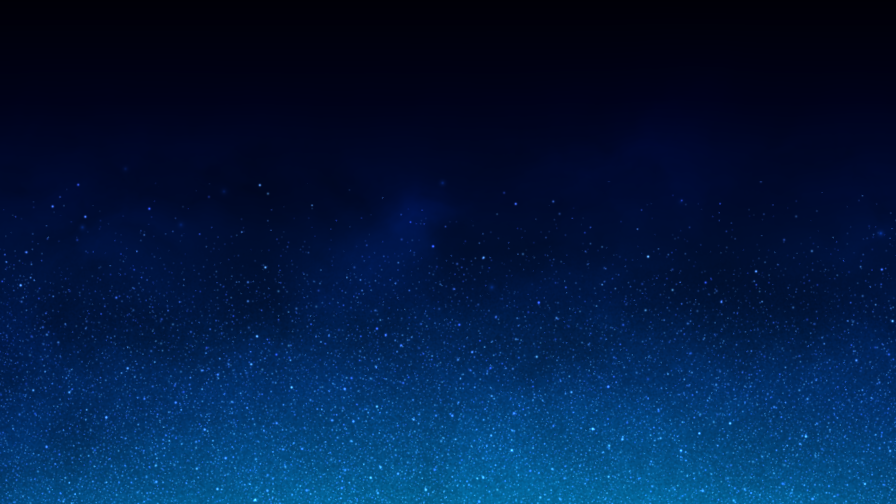
This texture is drawn by a WebGL 2 fragment shader. Its source:

```glsl
#version 300 es
precision highp float;

uniform vec2 u_resolution;
out vec4 outColor;

// Sky gradient: colour stops from the horizon to the zenith
const int STOPS = 7;
const float STOP_HEIGHT[STOPS] = float[](0.0, 0.10, 0.25, 0.41, 0.61, 0.80, 1.0);
const vec3 STOP_COLOR[STOPS] = vec3[](
    vec3(0.01, 0.40, 0.60), vec3(0.01, 0.300, 0.51), vec3(0.005, 0.180, 0.39),
    vec3(0.0, 0.088, 0.255), vec3(0.0, 0.040, 0.178), vec3(0.0, 0.008, 0.095),
    vec3(0.0, 0.0, 0.028));
const float GLOW_CENTER = 0.57;
const float GLOW_CURVE = 0.42;

// Haze patches: centre x, y, radius, strength (negative is a dark lane)
const int PATCHES = 11;
const vec4 PATCH[PATCHES] = vec4[](
    vec4(0.76, 0.77, 0.11, 0.30), vec4(0.62, 0.70, 0.12, 0.20),
    vec4(0.47, 0.58, 0.08, 0.28), vec4(0.98, 0.63, 0.11, 0.22),
    vec4(0.40, 0.46, 0.10, 0.26), vec4(0.13, 0.56, 0.20, 0.16),
    vec4(0.27, 0.47, 0.12, -0.22), vec4(0.41, 0.37, 0.10, -0.16),
    vec4(0.83, 0.48, 0.16, -0.18), vec4(0.13, 0.19, 0.12, -0.08),
    vec4(0.60, 0.54, 0.12, -0.16));
const float HAZE_CONTRAST = 0.60;

// Soft beacons: centre x, y, brightness
const int BEACONS = 8;
const vec3 BEACON[BEACONS] = vec3[](
    vec3(0.983, 0.537, 0.36), vec3(0.494, 0.637, 0.24), vec3(0.140, 0.665, 0.14),
    vec3(0.250, 0.620, 0.16), vec3(0.092, 0.549, 0.24), vec3(0.202, 0.554, 0.18),
    vec3(0.549, 0.430, 0.26), vec3(0.760, 0.600, 0.10));
const vec3 BEACON_COLOR = vec3(0.08, 0.30, 0.80);
const float BEACON_RADIUS = 0.0065;

const vec3 STAR_BLUE = vec3(0.22, 0.32, 1.0);
const vec3 STAR_CYAN = vec3(0.42, 0.72, 0.88);
const float DUST_GRAIN = 0.20;

float hash(vec2 p) {
    vec3 q = fract(vec3(p.xyx) * 0.1031);
    q += dot(q, q.yzx + 33.33);
    return fract((q.x + q.y) * q.z);
}

float noise(vec2 p) {
    vec2 i = floor(p), f = fract(p);
    f = f * f * (3.0 - 2.0 * f);
    return mix(mix(hash(i), hash(i + vec2(1, 0)), f.x),
               mix(hash(i + vec2(0, 1)), hash(i + vec2(1, 1)), f.x), f.y);
}

float fbm(vec2 p) {
    float sum = 0.0, weight = 0.5;
    for (int i = 0; i < 6; i++) {
        sum += weight * noise(p);
        p = mat2(1.6, 1.2, -1.2, 1.6) * p + 7.3;
        weight *= 0.52;
    }
    return sum;
}

vec3 skyGradient(float height) {
    vec3 color = STOP_COLOR[0];
    for (int i = 1; i < STOPS; i++) {
        float t = (height - STOP_HEIGHT[i - 1]) / (STOP_HEIGHT[i] - STOP_HEIGHT[i - 1]);
        color = mix(color, STOP_COLOR[i], clamp(t, 0.0, 1.0));
    }
    return color;
}

// One jittered star per occupied cell of a turned grid
vec3 starLayer(vec2 p, float cells, float radius, float density, float seed) {
    float c = cos(seed), s = sin(seed);
    vec2 grid = mat2(c, s, -s, c) * p * cells + 400.0;
    vec2 cell = floor(grid) + floor(seed * 97.0);
    vec2 center = 0.18 + 0.64 * vec2(hash(cell + 11.7), hash(cell + 47.3));
    float dist = length(fract(grid) - center) / cells;
    float shine = exp(-dist * dist / (radius * radius));
    float present = hash(cell + 83.1) < density ? 1.0 : 0.0;
    float power = mix(0.25, 1.0, pow(hash(cell + 29.9), 3.0));
    return mix(STAR_BLUE, STAR_CYAN, hash(cell + 61.5)) * shine * present * power;
}

void main() {
    vec2 uv = gl_FragCoord.xy / u_resolution;
    float aspect = u_resolution.x / u_resolution.y;
    vec2 p = vec2(uv.x * aspect, uv.y);

    // Domed horizon glow
    float side = uv.x - GLOW_CENTER;
    float dome = GLOW_CURVE * side * side * (1.0 - smoothstep(0.15, 0.6, uv.y));
    vec3 color = skyGradient(uv.y + dome);

    // Cloudy haze, gathered around the patches
    vec2 warp = vec2(fbm(p * 4.0 + 4.0), fbm(p * 4.0 + 19.0)) - 0.5;
    float cloud = fbm(p * vec2(6.0, 8.0) + warp * 1.8) - 0.5;
    float haze = cloud * HAZE_CONTRAST * smoothstep(0.95, 0.55, uv.y) * mix(0.4, 1.0, smoothstep(0.0, 0.35, uv.y));
    for (int i = 0; i < PATCHES; i++) {
        vec2 d = (p - PATCH[i].xy * vec2(aspect, 1.0) + warp * 0.16) / PATCH[i].z;
        haze += PATCH[i].w * exp(-dot(d, d)) * (1.0 + 2.0 * cloud);
    }
    color *= max(1.0 + haze, 0.2);

    // Unresolved dust and star layers thicken toward the horizon
    float low = 1.0 - smoothstep(0.0, 0.66, uv.y);
    float clump = 0.55 + 0.9 * fbm(p * 6.0 + 31.0);
    float grain = noise(mat2(0.8, 0.6, -0.6, 0.8) * p * 270.0) - 0.5;
    color *= 1.0 + DUST_GRAIN * grain * smoothstep(0.0, 0.5, low);
    color += 0.36 * starLayer(p, 155.0, 0.0019, 0.60 * low * clump, 0.43);
    color += 0.58 * starLayer(p, 88.0, 0.0020, 0.50 * low * clump, 1.17);
    color += 1.15 * starLayer(p, 36.0, 0.0024, 0.30 * low + 0.04 * step(uv.y, 0.64), 2.31);

    // Soft isolated beacons
    for (int i = 0; i < BEACONS; i++) {
        vec2 d = (p - BEACON[i].xy * vec2(aspect, 1.0)) / BEACON_RADIUS;
        float r2 = dot(d, d);
        color += BEACON_COLOR * BEACON[i].z * (0.5 * exp(-r2) + 0.8 * exp(-r2 * 6.0));
    }

    outColor = vec4(clamp(color, 0.0, 1.0), 1.0);
}
```
